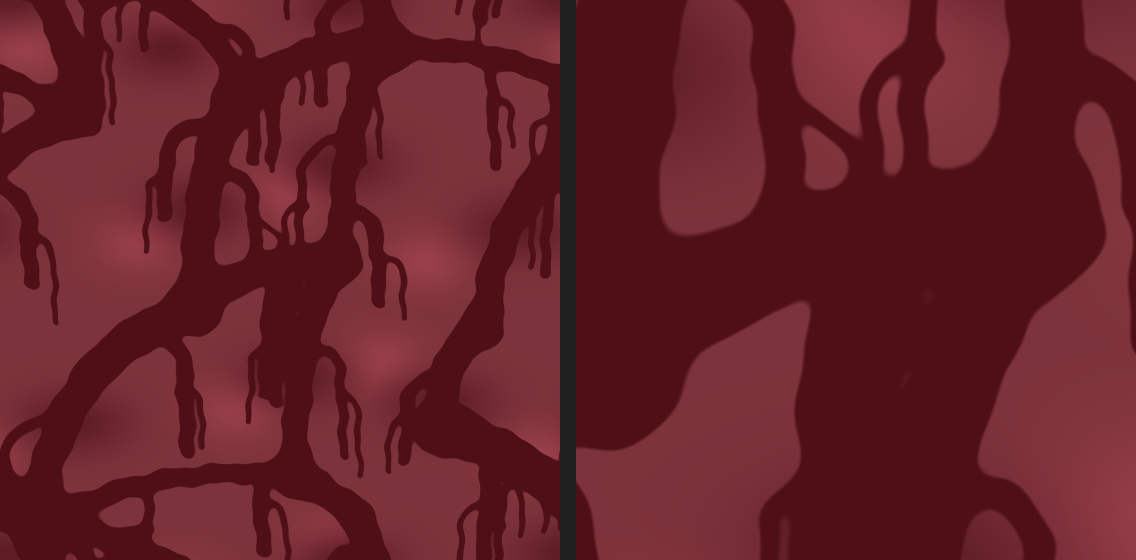
Left: the whole. Right: its middle third, enlarged.
Write a three.js fragment shader that draws this pattern.

```glsl
// Dark branching limbs with dripping hooks over a dusky red ground, lit by soft spots.
// Nodes of a sheared, jittered lattice are joined by curved limbs; hooks hang from them.
// Every offset is wrapped to the unit square, so the whole drawing tiles.
varying vec2 vUv;

const vec3 GROUND = vec3(0.49, 0.20, 0.23);
const vec3 LIMB = vec3(0.305, 0.06, 0.085);
const vec3 SHADE = vec3(0.37, 0.11, 0.145);
const vec3 GLOW = vec3(0.60, 0.25, 0.295);
const float GRID = 3.0;             // nodes per side
const float JITTER = 0.6;           // node scatter, in cells
const float SIDE_SHARE = 0.6;       // share of nodes with a side limb
const float LIMB_BLEND = 0.04;      // webbing where limbs meet
const float HOOK_BLEND = 0.012;
const float LEAN = 0.05;            // outward slope of the drips
const float EDGE = 0.0014;          // half width of the smoothed edge
const float WOBBLE = 0.0022;
const vec2 SHADE_SIZE = vec2(0.095, 0.055);
const vec2 GLOW_SIZE = vec2(0.075, 0.055);
const float TAU = 6.2831853;

vec2 wrapNear(vec2 v) { return v - floor(v + 0.5); }

// Evenly spread variation from an irrational stride.
float vary(float id, float stride) { return fract(id * stride); }

float smoothMin(float a, float b, float k) {
  float h = max(k - abs(a - b), 0.0) / k;
  return min(a, b) - h * h * k * 0.25;
}

vec2 nodeAt(float id) {
  float row = floor((id + 0.5) / GRID);
  vec2 cell = vec2(id - row * GRID + row / GRID, row);
  vec2 shift = vec2(vary(id, 0.618), vary(id, 0.414)) - 0.5;
  return (cell + 0.5 + JITTER * shift) / GRID;
}

// Curve from the origin to tip, pulled toward bend.
vec2 curve(vec2 bend, vec2 tip, float t) {
  return 2.0 * t * (1.0 - t) * bend + t * t * tip;
}

float capsule(vec2 p, vec2 a, vec2 b, float ra, float rb) {
  vec2 ab = b - a;
  float h = clamp(dot(p - a, ab) / max(dot(ab, ab), 1e-6), 0.0, 1.0);
  return length(p - a - ab * h) - mix(ra, rb, h);
}

float limbDistance(vec2 p, vec2 bend, vec2 tip, float r0, float r1) {
  float d = 1.0;
  vec2 last = vec2(0.0);
  for (int i = 1; i <= 6; i++) {
    float t = float(i) / 6.0;
    vec2 next = curve(bend, tip, t);
    d = min(d, capsule(p, last, next, mix(r0, r1, t - 1.0 / 6.0), mix(r0, r1, t)));
    last = next;
  }
  return d;
}

// Horizontal arm, rounded shoulder and hanging leg.
float hookDistance(vec2 q, float side, float reach, float drop, float r) {
  q.x = q.x * side - LEAN * max(-q.y, 0.0);
  float bendR = reach * 0.7;
  vec2 v = q - vec2(reach - bendR, -bendR);
  if (v.x > 0.0 && v.y > 0.0) return abs(length(v) - bendR) - r;
  float arm = capsule(q, vec2(0.0), vec2(reach - bendR, 0.0), r, r);
  float leg = capsule(q, vec2(reach, -bendR), vec2(reach, -bendR - drop), r, r * 0.85);
  return min(arm, leg);
}

float softSpot(vec2 offset, vec2 size) {
  vec2 q = wrapNear(offset) / size;
  return exp(-dot(q, q));
}

void main() {
  vec2 p = vUv;
  p += WOBBLE * (sin(TAU * (vUv.yx * 11.0 + vUv * 3.0)) + 0.5 * sin(TAU * (vUv.yx * 23.0 - vUv * 5.0)));
  float limbs = 1.0, hooks = 1.0, shade = 0.0, glow = 0.0;

  for (int i = 0; i < 9; i++) {
    float id = float(i);
    float row = floor((id + 0.5) / GRID);
    vec2 root = nodeAt(id);
    glow = max(glow, softSpot(vUv - root - vec2(-0.10, 0.12), GLOW_SIZE));

    // Limb 0 falls to the row below, limb 1 arches to the next node of the row.
    for (int k = 0; k < 2; k++) {
      float kind = float(k);
      if (k == 1 && vary(id, 0.732) > SIDE_SHARE) continue;
      float goal = k == 0 ? floor(mod(id + 6.5, 9.0))
                          : row * GRID + floor(mod(id - row * GRID + 1.5, GRID));
      vec2 tip = wrapNear(nodeAt(goal) - root);
      vec2 bend = k == 0 ? tip * vec2(0.9, 0.2) : tip * 0.5 + vec2(0.0, 0.07);
      float r = mix(0.026, 0.038, vary(id, 0.303)) - 0.006 * kind;
      vec2 rel = wrapNear(p - root - tip * 0.5) + tip * 0.5;
      limbs = smoothMin(limbs, limbDistance(rel, bend, tip, r, r * 0.8), LIMB_BLEND);
      if (k == 0) shade = max(shade, softSpot(vUv - root - curve(bend, tip, 0.5) + vec2(0.02, 0.07), SHADE_SIZE));

      // Two hooks per limb, each with a finer hook on its leg.
      for (int h = 0; h < 2; h++) {
        float key = id * 4.0 + kind * 2.0 + float(h) + 1.0;
        float side = h == 0 ? 1.0 : -1.0;
        vec2 start = root + curve(bend, tip, mix(0.2, 0.9, vary(key, 0.618)));
        float reach = mix(0.06, 0.11, vary(key, 0.414)) * (1.0 - 0.55 * kind);
        float drop = mix(0.09, 0.21, vary(key, 0.732));
        float thick = mix(0.008, 0.016, vary(key, 0.303));
        hooks = smoothMin(hooks, hookDistance(wrapNear(p - start), side, reach, drop, thick), HOOK_BLEND);
        start += vec2(side * reach, -0.7 * reach - drop * 0.3);
        hooks = smoothMin(hooks, hookDistance(wrapNear(p - start), side, mix(0.03, 0.05, vary(key, 0.236)),
                          mix(0.05, 0.13, vary(key, 0.873)), 0.0058), HOOK_BLEND);
      }
    }
  }

  vec3 color = mix(GROUND, GLOW, glow);
  color = mix(color, SHADE, shade);
  float dist = smoothMin(limbs, hooks, HOOK_BLEND);
  color = mix(LIMB, color, smoothstep(-EDGE, EDGE, dist));
  gl_FragColor = vec4(color, 1.0);
}
```
